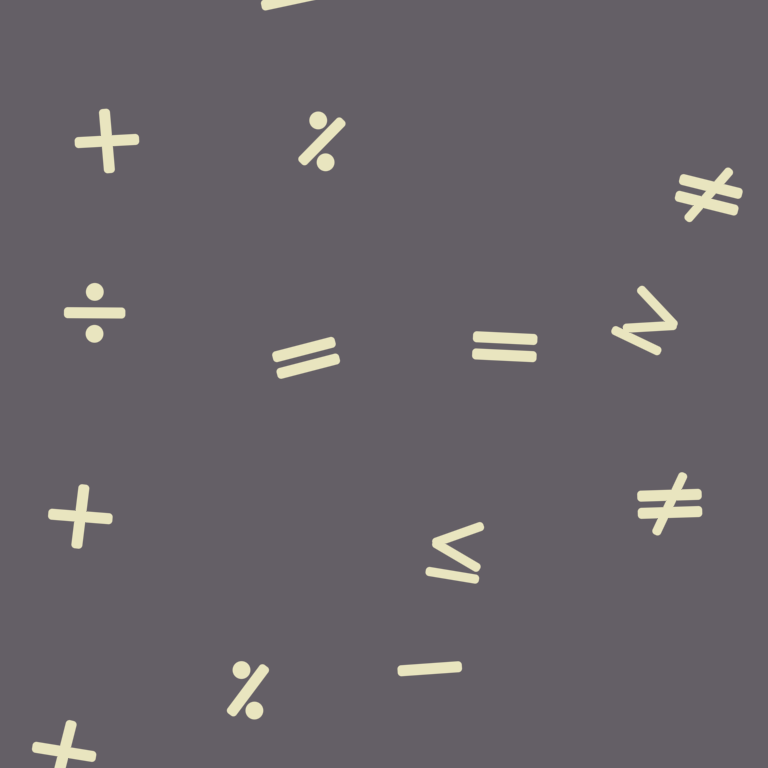
Reproduce this pattern procedurally as a three.js fragment shader.

```glsl
// Scattered arithmetic signs in cream on a flat mauve-grey ground.
// A jittered grid holds one tilted sign per cell, some cells staying empty;
// each sign is a union of rounded strokes and dots as distance functions.

#define GRID 4.0            // cells across the canvas
#define ROW_SHIFT 0.25      // vertical grid offset, crops the outer rows
#define JITTER 0.28         // largest offset from the cell centre, in cells
#define MAX_TILT 0.27       // radians
#define HALF_LEN 0.042      // half length of a main stroke
#define HALF_WIDTH 0.0072   // half width of a main stroke
#define THIN_WIDTH 0.0060   // half width of slashes and wedges
#define CORNER 0.0050       // stroke corner radius
#define DOT_RADIUS 0.0116
#define EDGE 0.0011         // half width of the smoothed edge
#define GROUND vec3(0.394, 0.372, 0.400)
#define CREAM vec3(0.914, 0.898, 0.750)

varying vec2 vUv;

vec3 hash3(vec2 cell) {
  vec3 q = fract(vec3(cell.xyx) * vec3(0.1031, 0.1030, 0.0973) + 0.37);
  q += dot(q, q.yxz + 33.33);
  return fract((q.xxy + q.yzz) * q.zyx);
}

vec2 direction(float angle) {
  return vec2(cos(angle), sin(angle));
}

// Rounded bar whose outer ends lie at a and b
float stroke(vec2 p, vec2 a, vec2 b, float halfWidth) {
  vec2 axis = normalize(b - a);
  vec2 q = p - 0.5 * (a + b);
  q = abs(vec2(dot(q, axis), dot(q, vec2(-axis.y, axis.x))));
  q -= vec2(0.5 * length(b - a), halfWidth) - CORNER;
  return length(max(q, 0.0)) + min(max(q.x, q.y), 0.0) - CORNER;
}

float centredStroke(vec2 p, float angle, float halfLen, float halfWidth) {
  vec2 tip = halfLen * direction(angle);
  return stroke(p, -tip, tip, halfWidth);
}

// Two dots placed symmetrically about the centre
float dotPair(vec2 p, vec2 offset) {
  return min(length(p - offset), length(p + offset)) - DOT_RADIUS;
}

float plusSign(vec2 p, float skew) {
  return min(centredStroke(p, 0.0, HALF_LEN, HALF_WIDTH),
             centredStroke(p, 1.571 + skew, HALF_LEN, HALF_WIDTH));
}

float minusSign(vec2 p) {
  return centredStroke(p, 0.0, HALF_LEN, HALF_WIDTH);
}

float equalsSign(vec2 p) {
  return minusSign(vec2(p.x, abs(p.y) - 0.0112));
}

float notEqualSign(vec2 p) {
  return min(equalsSign(p), centredStroke(p, 1.10, 0.0445, THIN_WIDTH));
}

float divideSign(vec2 p) {
  return min(centredStroke(p, 0.0, 0.040, HALF_WIDTH),
             dotPair(p, vec2(0.0, 0.0273)));
}

float percentSign(vec2 p) {
  return min(centredStroke(p, 0.99, 0.0395, HALF_WIDTH),
             dotPair(p, vec2(-0.010, 0.0258)));
}

// Wedge over a slanted bar; the greater sign turns the wedge by half a turn
float orderSign(vec2 p, bool greater) {
  float bar = stroke(p, vec2(-0.044, -0.008), vec2(0.021, -0.035), THIN_WIDTH);
  vec2 q = greater ? vec2(0.013, 0.026) - p : p;
  vec2 corner = vec2(-0.027, 0.0247);
  float upper = stroke(q, corner, vec2(0.043, 0.0325), THIN_WIDTH);
  float lower = stroke(q, corner + vec2(0.001, 0.002), vec2(0.025, -0.022), THIN_WIDTH);
  return min(bar, min(upper, lower));
}

float signDistance(vec2 p, float kind, float skew) {
  if (kind == 1.0 || kind == 10.0) return minusSign(p);
  if (kind == 2.0 || kind == 9.0) return equalsSign(p);
  if (kind == 3.0 || kind == 11.0) return notEqualSign(p);
  if (kind == 4.0) return divideSign(p);
  if (kind == 5.0) return percentSign(p);
  if (kind == 6.0) return orderSign(p, false);
  if (kind == 7.0) return orderSign(p, true);
  return plusSign(p, skew);
}

void main() {
  vec2 gridPos = vUv * GRID + vec2(0.0, ROW_SHIFT);
  vec2 cell = floor(gridPos);
  vec3 rnd = hash3(cell) * 2.0 - 1.0;

  // Move into the sign's own tilted frame, in canvas units
  vec2 p = (gridPos - cell - 0.5 - JITTER * rnd.xy) / GRID;
  vec2 axis = direction(MAX_TILT * rnd.z);
  p = vec2(dot(p, axis), dot(p, vec2(-axis.y, axis.x)));

  // Cycle through the kinds of sign and leave every fifth cell empty
  float kind = floor(mod(5.0 * cell.x + 8.0 * cell.y + 0.5, 12.0));
  float slot = floor(mod(cell.x + 2.0 * cell.y + 0.5, 5.0));
  float present = slot == 3.0 ? 0.0 : 1.0;

  float d = signDistance(p, kind, 0.15 * rnd.x);
  float ink = present * (1.0 - smoothstep(-EDGE, EDGE, d));
  gl_FragColor = vec4(mix(GROUND, CREAM, ink), 1.0);
}
```
